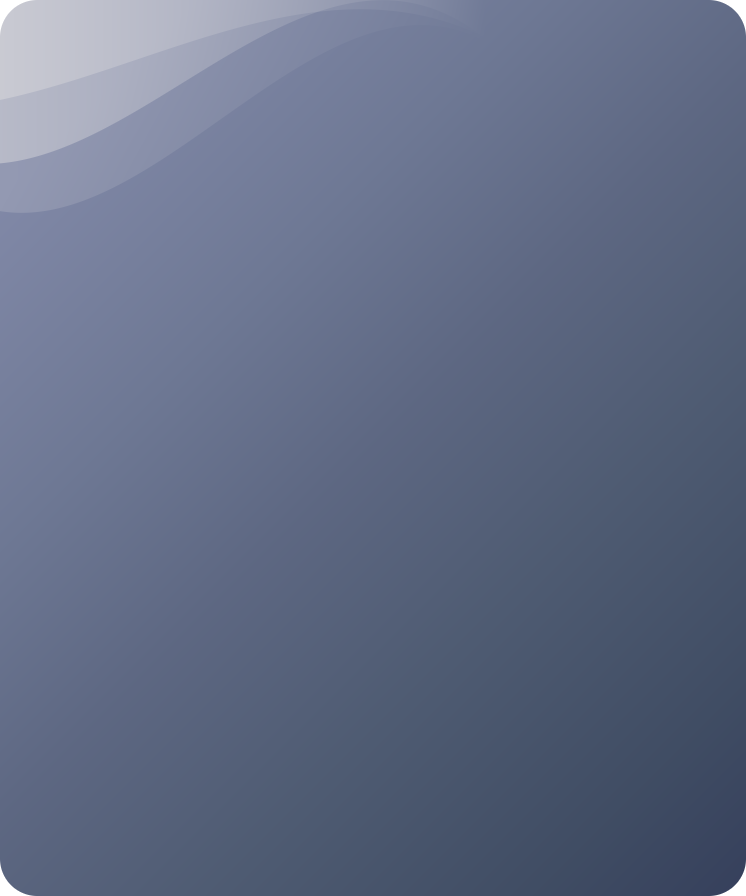
Reproduce this background procedurally as a WebGL 2 fragment shader.

```glsl
#version 300 es
precision highp float;
// A rounded slate-blue card: a diagonal multi-stop gradient, with three
// translucent waves stacked at the upper left. Each wave is the region above
// a cubic curve, and its veil fades out towards the right.

#define CORNER_RADIUS 0.05
#define FADE_END 0.65
#define VEIL_COLOR vec3(0.93, 0.92, 0.91)
#define PAPER_COLOR vec3(1.0)

uniform vec2 u_resolution;
out vec4 fragColor;

const int STOPS = 6;
const float stopAt[STOPS] = float[](0.12, 0.333, 0.5, 0.667, 0.87, 1.0);
const vec3 stopColor[STOPS] = vec3[](
    vec3(0.505, 0.535, 0.655), vec3(0.43, 0.47, 0.58),
    vec3(0.365, 0.405, 0.51), vec3(0.31, 0.36, 0.45),
    vec3(0.25, 0.30, 0.39), vec3(0.21, 0.25, 0.36));

// Wave edges as cubic coefficients, constant term first
const int WAVES = 3;
const vec4 waveCurve[WAVES] = vec4[](
    vec4(0.283, 0.161, -2.924, 3.288),
    vec4(0.219, -0.089, -2.148, 2.905),
    vec4(0.134, -0.211, -0.690, 1.254));
const float waveOpacity[WAVES] = float[](0.17, 0.40, 0.33);

vec3 diagonalGradient(float t) {
    vec3 color = stopColor[0];
    for (int i = 1; i < STOPS; i++) {
        float blend = clamp((t - stopAt[i - 1]) / (stopAt[i] - stopAt[i - 1]), 0.0, 1.0);
        color = mix(color, stopColor[i], blend);
    }
    return color;
}

// Approximate signed distance to a cubic edge, positive above it
float aboveCurve(vec2 p, vec4 c) {
    float height = c.x + p.x * (c.y + p.x * (c.z + p.x * c.w));
    float slope = c.y + p.x * (2.0 * c.z + 3.0 * p.x * c.w);
    return (height - p.y) / sqrt(1.0 + slope * slope);
}

float roundedBox(vec2 p, vec2 halfSize, float radius) {
    vec2 q = abs(p) - halfSize + radius;
    return length(max(q, 0.0)) + min(max(q.x, q.y), 0.0) - radius;
}

void main() {
    // Units of canvas width, with y measured down from the top edge
    float pixel = 1.0 / u_resolution.x;
    vec2 size = vec2(1.0, u_resolution.y * pixel);
    vec2 p = gl_FragCoord.xy * pixel;
    p.y = size.y - p.y;

    vec3 color = diagonalGradient((p.x + p.y) / (size.x + size.y));

    // Translucent waves, lowest first
    float fade = clamp(1.0 - p.x / FADE_END, 0.0, 1.0);
    for (int i = 0; i < WAVES; i++) {
        float cover = clamp(0.5 + aboveCurve(p, waveCurve[i]) / pixel, 0.0, 1.0);
        color = mix(color, VEIL_COLOR, cover * fade * waveOpacity[i]);
    }

    // Rounded card corners
    float card = roundedBox(p - 0.5 * size, 0.5 * size, CORNER_RADIUS);
    color = mix(color, PAPER_COLOR, clamp(0.5 + card / pixel, 0.0, 1.0));
    fragColor = vec4(color, 1.0);
}
```
